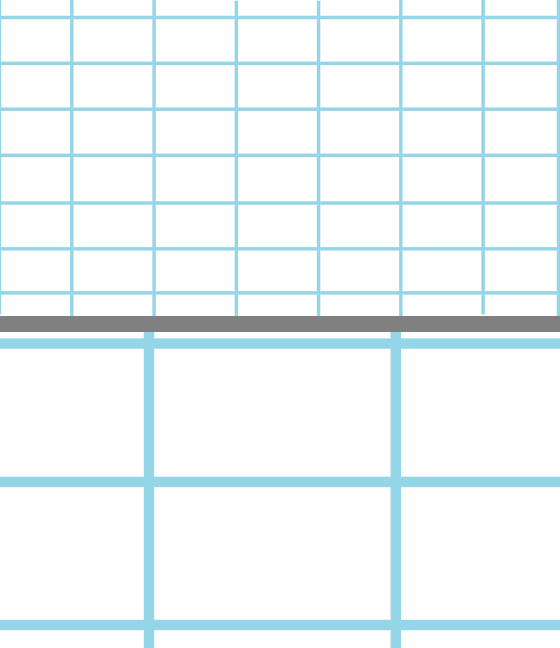
Top, the full canvas; bottom, a detail of the centre.
Write a WebGL 2 fragment shader that draws this pattern.

```glsl
#version 300 es
precision highp float;
// Pale blue ruled grid on white: seven rows of lines crossed by eight columns.
// Each pixel measures its distance to the nearest line of each family; small
// formulas bend the spacing and trim some line ends, as if drawn by hand.

uniform vec2 u_resolution;
out vec4 fragColor;

// All lengths are in canvas heights.
const vec3 PAPER = vec3(1.0);
const vec3 INK = vec3(0.58, 0.84, 0.91);
const float LINE_WIDTH = 0.0110;
const float COLUMN_START = 0.2273;
const float COLUMN_PITCH = 0.2603;
const float ROW_START = 0.0553;
const float ROW_PITCH = 0.1451;
const float ROW_DRIFT = 0.0086;
const float LEFT_EDGE = -0.0019;
const float RIGHT_INSET = 0.0046;
const float TOP_GAP = 0.0023;
const float BOTTOM_GAP = 0.0046;

// Index of the evenly spaced line closest to a coordinate.
float nearestLine(float coord, float start, float pitch) {
    return floor((coord - start) / pitch + 0.5);
}

// Smooth step of one pixel around zero; positive is inside.
float coverage(float inside, float pixel) {
    return clamp(0.5 + inside / pixel, 0.0, 1.0);
}

float stroke(float coord, float center, float width, float pixel) {
    return coverage(0.5 * width - abs(coord - center), pixel);
}

// Rows run the full width; two below the middle sit slightly low.
float rowLines(float y, float pixel) {
    float row = nearestLine(y, ROW_START, ROW_PITCH);
    float offset = row - 4.5;
    float center = ROW_START + ROW_PITCH * row + ROW_DRIFT * exp(-offset * offset);
    return stroke(y, center, LINE_WIDTH, pixel);
}

// Outer columns are pulled to the canvas sides; some ends stop short.
float columnLines(vec2 p, float aspect, float pixel) {
    float column = nearestLine(p.x, COLUMN_START, COLUMN_PITCH);
    float center = clamp(COLUMN_START + COLUMN_PITCH * column,
                         LEFT_EDGE, aspect - RIGHT_INSET);
    float top = abs(column - 2.5) < 1.0 ? TOP_GAP : -1.0;
    float bottom = mod(column + 1.0, 6.0) < 0.5 ? 1.0 - BOTTOM_GAP : 2.0;
    float span = coverage(min(p.y - top, bottom - p.y), pixel);
    return stroke(p.x, center, LINE_WIDTH, pixel) * span;
}

void main() {
    float pixel = 1.0 / u_resolution.y;
    float aspect = u_resolution.x * pixel;
    vec2 p = gl_FragCoord.xy * pixel;
    p.y = 1.0 - p.y; // rows are counted downward from the top

    float ink = max(rowLines(p.y, pixel), columnLines(p, aspect, pixel));
    fragColor = vec4(mix(PAPER, INK, ink), 1.0);
}
```
